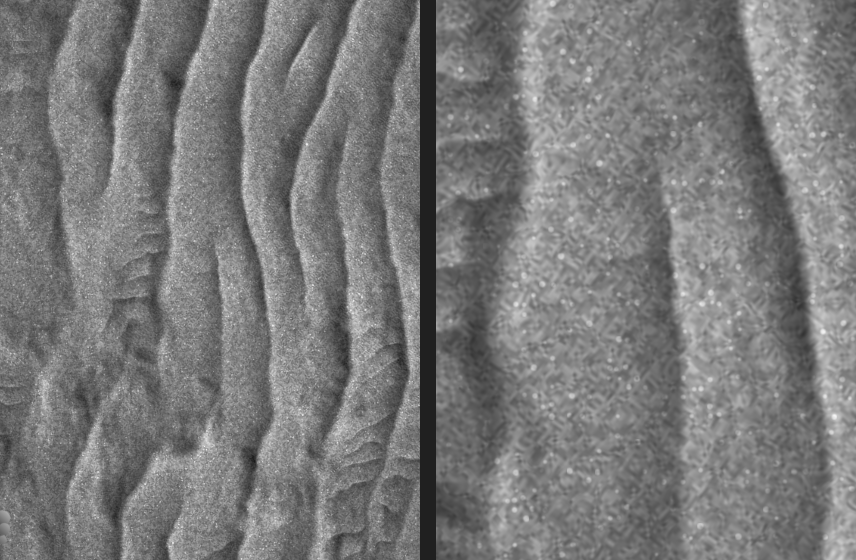
Left, the full canvas; right, a detail of the centre.
A Shadertoy shader for this texture:

```glsl
// Rippled grey beach sand: wavy upright ridges, each with a dark left foot and a
// pale fading right flank. A warped phase field with vortex defects makes the
// ridges fork; crumpled relief, cross ripples and clumped grain roughen it.

#define RIDGES 6.5        // ridges across the width
#define TILT 0.14         // rightward lean of the ridges going up
#define DEFECTS 10        // places where ridges fork or end
#define BASE_GREY 0.446
#define FLANK_LIGHT 0.2
#define FOOT_DARK 0.12
#define CROSS_RIPPLES 17.0
#define RELIEF 0.6
#define GRAIN 0.17
#define SPECK_LIGHT 0.17

const float TAU = 6.2831853;

float hash(vec2 p) {
    return fract(sin(dot(p, vec2(127.1, 311.7))) * 43758.5453);
}

float noise(vec2 p) {
    vec2 cell = floor(p), f = fract(p);
    f = f * f * (3.0 - 2.0 * f);
    return mix(mix(hash(cell), hash(cell + vec2(1, 0)), f.x),
               mix(hash(cell + vec2(0, 1)), hash(cell + vec2(1, 1)), f.x), f.y);
}

float fbm(vec2 p) {
    float sum = 0.0, weight = 0.5;
    for (int i = 0; i < 4; i++) {
        sum += weight * noise(p);
        p = mat2(1.6, 1.2, -1.2, 1.6) * p + 7.3;
        weight *= 0.5;
    }
    return sum / 0.9375;
}

vec2 noisePair(vec2 p) {
    return vec2(noise(p + 5.0), noise(p + 31.0)) - 0.5;
}

// Bends space; the bends grow toward the bottom.
vec2 warp(vec2 p) {
    float strength = mix(0.11, 0.2, smoothstep(0.75, 0.1, p.y));
    vec2 bend = vec2(fbm(p * vec2(2.6, 2.3) + 3.0), fbm(p * 3.0 + 19.0)) - 0.5;
    return p + strength * bend + 0.013 * noisePair(p * 13.0) + 0.006 * noisePair(p * 45.0);
}

// x: ridge count from the left, where every vortex adds or removes one ridge;
// y: fade to zero at the vortex cores.
vec2 ridgePhase(vec2 q) {
    float phase = RIDGES * (q.x - TILT * q.y) + 0.22 * sin(q.y * 6.5 + q.x * 2.0);
    float calm = 1.0;
    for (int i = 0; i < DEFECTS; i++) {
        float id = float(i);
        vec2 core = vec2(0.08 + 0.9 * hash(vec2(id, 4.7)),
                         1.333 * (id + hash(vec2(id, 9.2))) / float(DEFECTS));
        vec2 d = q - core;
        float turn = mod(id, 2.0) * 2.0 - 1.0;
        phase += turn * atan(0.4 * d.y, d.x + 1e-5) / TAU;
        calm *= smoothstep(0.0, 0.05, length(d * vec2(1.0, 0.5)));
    }
    return vec2(phase, calm);
}

// Brightness offset over one ridge: steep foot, crest line, long flank.
float ridgeShade(float t, float fade, float crestLight) {
    float rise = smoothstep(0.0, 0.11, t);
    float flank = rise * exp(-fade * t) * (1.0 - smoothstep(0.8, 1.0, t));
    float foot = max(smoothstep(0.5, 0.97, t), 1.0 - rise);
    float crest = exp(-pow((t - 0.13) / 0.055, 2.0));
    return FLANK_LIGHT * flank - FOOT_DARK * foot + crestLight * crest;
}

// Crumpled small-scale height, stretched along the ridges.
float crumple(vec2 p) {
    float n = fbm(p * vec2(9.0, 5.5) + 11.0);
    return n - 0.8 * abs(n - 0.5);
}

// Scattered pale sand grains, one chance per cell.
float specks(vec2 p, float cells) {
    vec2 cell = floor(p * cells);
    vec2 centre = 0.3 + 0.4 * vec2(hash(cell + 2.1), hash(cell + 8.4));
    float radius = 0.16 + 0.18 * hash(cell + 5.5);
    float dist = length(fract(p * cells) - centre);
    return step(0.85, hash(cell + 3.3)) * smoothstep(radius + 0.15, radius - 0.15, dist);
}

// Sand grain in three sizes; the lookup is bent to hide the lattice.
float sandGrain(vec2 p) {
    vec2 bent = p + 0.004 * noisePair(p * 90.0);
    float fine = noise(mat2(0.8, 0.6, -0.6, 0.8) * bent * 320.0) - 0.5;
    float middle = noise(mat2(0.6, -0.8, 0.8, 0.6) * bent * 160.0 + 9.0) - 0.5;
    float clumps = noise(bent * 75.0 + 17.0) - 0.5;
    return fine + 0.45 * middle + 0.25 * clumps;
}

void mainImage(out vec4 fragColor, in vec2 fragCoord) {
    vec2 p = fragCoord / iResolution.x;
    vec2 q = warp(p);

    // Main ridges, uneven in strength, flank width and crest
    vec2 ridge = ridgePhase(q);
    float t = fract(ridge.x);
    float strength = mix(0.45, 1.25, smoothstep(0.3, 0.65, fbm(p * vec2(3.5, 2.4) + 50.0)));
    strength *= ridge.y * mix(0.7, 1.0, smoothstep(0.0, 0.3, p.x));
    float fade = mix(1.7, 4.5, noise(p * 4.0 + 27.0));
    float crestLight = 0.09 * noise(p * vec2(20.0, 12.0) + 44.0);
    float grey = BASE_GREY + strength * ridgeShade(t, fade, crestLight);

    // Patches of short, broken cross ripples in the hollows
    float patches = smoothstep(0.45, 0.66, fbm(p * vec2(3.2, 2.6) + 40.0));
    float hollow = smoothstep(0.12, 0.4, t) * smoothstep(1.0, 0.85, t);
    float crossT = fract(CROSS_RIPPLES * (q.y - 0.25 * q.x) + 2.8 * fbm(p * 6.0 + 70.0));
    float broken = smoothstep(0.15, 0.6, noise(p * vec2(14.0, 18.0) + 90.0));
    grey += 0.65 * patches * hollow * broken * ridgeShade(crossT, 3.5, 0.03);

    // Crumpled relief lit from the right
    float slope = crumple(q) - crumple(q + vec2(0.014, 0.008));
    grey += RELIEF * slope * mix(0.8, 1.4, smoothstep(0.7, 0.1, p.y));

    // Broad tone: paler middle, darker corners
    vec2 fromMiddle = (p - vec2(0.53, 0.66)) / vec2(0.75, 0.95);
    grey += 0.03 - 0.085 * dot(fromMiddle, fromMiddle);

    // Grain, stronger on pale sand
    grey += GRAIN * sandGrain(p) * mix(0.7, 1.3, smoothstep(0.3, 0.6, grey));
    grey += SPECK_LIGHT * specks(p, 135.0) * smoothstep(0.28, 0.55, grey);

    // A few pebbles at the lower left edge
    for (int i = 0; i < 3; i++) {
        float id = float(i);
        vec2 d = p - vec2(0.006 + 0.004 * mod(id, 2.0), 0.1 - 0.026 * id);
        float radius = 0.018 - 0.004 * id;
        float stone = 0.5 + 7.0 * (d.x + d.y);
        grey = mix(grey, stone, smoothstep(radius + 0.002, radius - 0.002, length(d)));
    }

    fragColor = vec4(vec3(clamp(grey, 0.0, 1.0)), 1.0);
}
```
